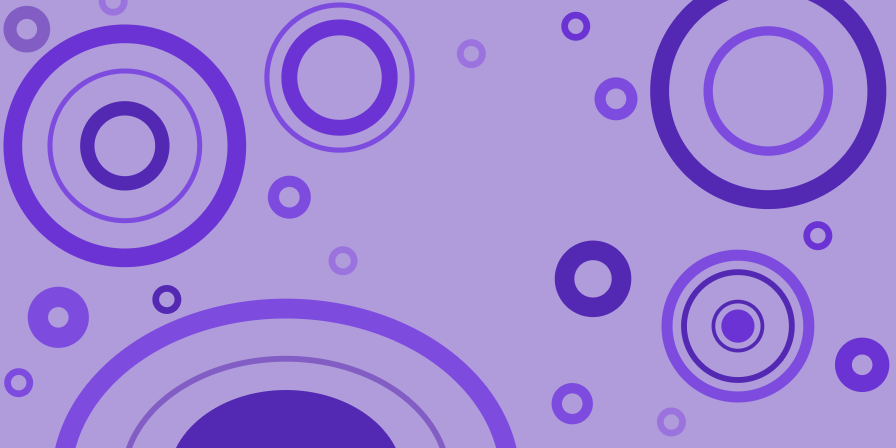
Write a Shadertoy shader that draws this background.

```glsl
#define GRID 384.0                        // grid units per canvas height
#define BACKDROP vec3(0.690, 0.606, 0.859)
#define DARK   vec3(0.325, 0.157, 0.702)
#define VIOLET vec3(0.420, 0.200, 0.827)
#define LIGHT  vec3(0.490, 0.298, 0.875)
#define MUTED  vec3(0.505, 0.365, 0.770)
#define PALE   vec3(0.605, 0.450, 0.870)
#define BEAD_RADIUS 12.4
#define BEAD_HOLE 6.6
#define DONUT_HOLE 8.8

// Approximate signed distance to an axis-aligned ellipse
float ellipseDistance(vec2 p, vec2 radii) {
    float k = length(p / radii);
    float slope = length(p / (radii * radii));
    return k * (k - 1.0) / max(slope, 1e-5);
}

// Blend one shape over the colour with an antialiased edge
void paint(inout vec3 color, vec3 tone, float dist) {
    float pixel = GRID / iResolution.y;
    color = mix(color, tone, clamp(0.5 - dist / pixel, 0.0, 1.0));
}

// Circular band between two radii
void ring(inout vec3 color, vec3 tone, vec2 p, float outer, float inner) {
    float r = length(p);
    paint(color, tone, max(r - outer, inner - r));
}

// Elliptical band of constant width
void arch(inout vec3 color, vec3 tone, vec2 p, vec2 outer, float width) {
    float d = ellipseDistance(p, outer);
    paint(color, tone, max(d, -ellipseDistance(p, outer - width)));
}

void mainImage(out vec4 fragColor, in vec2 fragCoord) {
    vec2 p = GRID * fragCoord / iResolution.y;
    vec3 color = BACKDROP;
    vec3 tones[5] = vec3[5](DARK, VIOLET, LIGHT, MUTED, PALE);

    // Upper left target
    vec2 q = p - vec2(107.0, 259.0);
    ring(color, VIOLET, q, 104.0, 88.0);
    ring(color, LIGHT, q, 66.3, 62.0);
    ring(color, DARK, q, 38.3, 26.0);

    // Upper middle target
    q = p - vec2(291.0, 317.5);
    ring(color, LIGHT, q, 64.4, 60.0);
    ring(color, VIOLET, q, 49.8, 36.2);

    // Upper right target
    q = p - vec2(658.5, 306.0);
    ring(color, DARK, q, 101.2, 85.0);
    ring(color, LIGHT, q, 55.5, 47.5);

    // Lower right target
    q = p - vec2(632.5, 104.5);
    ring(color, LIGHT, q, 65.5, 56.0);
    ring(color, DARK, q, 48.7, 43.7);
    ring(color, DARK, q, 22.6, 19.4);
    paint(color, VIOLET, length(q) - 14.2);

    // Elliptical arches rising from the lower edge
    q = p - vec2(245.0, -28.0);
    arch(color, LIGHT, q, vec2(201.0, 156.0), 17.0);
    arch(color, MUTED, q, vec2(142.0, 107.0), 5.0);
    paint(color, DARK, ellipseDistance(q, vec2(101.0, 77.7)));

    // Beads: x, y, tone index
    vec3 beads[8] = vec3[8](
        vec3(97.0, 383.0, 4), vec3(404.0, 338.0, 4),
        vec3(493.5, 361.5, 1), vec3(294.0, 160.5, 4),
        vec3(143.0, 127.3, 0), vec3(16.0, 56.0, 2),
        vec3(701.0, 182.0, 1), vec3(575.5, 22.3, 4));
    for (int i = 0; i < 8; i++) {
        vec3 b = beads[i];
        ring(color, tones[int(b.z)], p - b.xy, BEAD_RADIUS, BEAD_HOLE);
    }

    // Donuts: x, y, outer radius, tone index
    vec4 donuts[6] = vec4[6](
        vec4(23.0, 359.0, 20.0, 3), vec4(528.0, 299.3, 18.4, 2),
        vec4(248.0, 215.0, 18.4, 2), vec4(50.0, 112.0, 26.2, 2),
        vec4(739.0, 71.3, 23.3, 1), vec4(490.5, 38.0, 17.7, 2));
    for (int i = 0; i < 6; i++) {
        vec4 d = donuts[i];
        ring(color, tones[int(d.w)], p - d.xy, d.z, DONUT_HOLE);
    }
    ring(color, DARK, p - vec2(508.3, 145.0), 32.8, 16.0);

    fragColor = vec4(color, 1.0);
}
```
